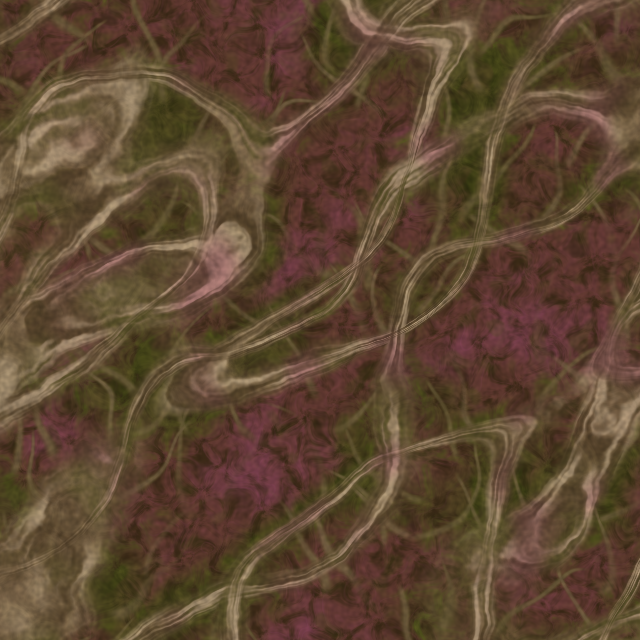
Give the GLSL for this texture, as a three.js fragment shader.

```glsl
#define GRAIN_SCALE 34.0
#define ROOT_WIDTH 0.125
#define TENDRIL_CELLS 6.5
#define TENDRIL_WIDTH 0.034
#define MAROON vec3(0.37, 0.215, 0.185)
#define PINK vec3(0.50, 0.25, 0.34)
#define DARK vec3(0.225, 0.155, 0.085)
#define GREEN vec3(0.225, 0.25, 0.07)
#define OLIVE vec3(0.35, 0.32, 0.16)
#define BARK vec3(0.35, 0.275, 0.175)
#define TAN vec3(0.50, 0.415, 0.31)
#define LIGHT vec3(0.69, 0.61, 0.50)

varying vec2 vUv;

vec2 hash2(vec2 p) {
  vec3 a = fract(p.xyx * vec3(0.1031, 0.1030, 0.0973));
  a += dot(a, a.yzx + 33.33);
  return fract((a.xx + a.yz) * a.zy);
}

vec2 slope(vec2 cell) {
  return 2.0 * hash2(cell) - 1.0;
}

// Gradient noise, roughly -1 to 1
float noise(vec2 p) {
  vec2 i = floor(p);
  vec2 f = p - i;
  vec2 u = f * f * f * (f * (f * 6.0 - 15.0) + 10.0);
  vec2 e = vec2(1.0, 0.0);
  float low = mix(dot(slope(i), f), dot(slope(i + e), f - e), u.x);
  float high = mix(dot(slope(i + e.yx), f - e.yx), dot(slope(i + 1.0), f - 1.0), u.x);
  return 1.6 * mix(low, high, u.y);
}

float fbm(vec2 p) {
  float sum = 0.0;
  float gain = 0.6;
  for (int i = 0; i < 4; i++) {
    sum += gain * noise(p);
    p = mat2(1.6, 1.2, -1.2, 1.6) * p + 7.3;
    gain *= 0.55;
  }
  return sum;
}

// Coordinates along and across the diagonal growth
vec2 growthAxes(vec2 p) {
  return vec2(dot(p, vec2(0.75, 0.66)), dot(p, vec2(-0.66, 0.75)));
}

// Signed field whose zero lines are the root centres
float rootField(vec2 p, float seed) {
  vec2 bend = vec2(noise(p * 3.2 + seed), noise(p * 3.2 + seed + 31.7));
  vec2 q = growthAxes(p + 0.085 * bend);
  return noise(q * vec2(1.9, 4.3) + seed) + 0.055 * fbm(p * 11.0 + seed);
}

// Returns root body, fibre brightness and distance measure
vec3 rootLayer(vec2 p, float seed) {
  float field = rootField(p, seed);
  float width = ROOT_WIDTH * (1.0 + 0.5 * noise(p * 5.0 + seed));
  float body = 1.0 - smoothstep(0.25 * width, 1.45 * width, abs(field));
  float along = growthAxes(p).x;
  float fibre = noise(vec2(along * 9.0, field * 17.0 + seed));
  fibre += 0.6 * noise(vec2(along * 19.0 + seed, field * 44.0));
  return vec3(body, fibre, abs(field));
}

// Curved tapering strands: coverage and tone
vec2 tendrils(vec2 p, float seed) {
  vec2 q = p * TENDRIL_CELLS + seed;
  q += 0.13 * vec2(noise(q * 1.7), noise(q * 1.7 + 19.0));
  vec2 strand = vec2(0.0);
  for (int y = -1; y <= 1; y++) {
    for (int x = -1; x <= 1; x++) {
      vec2 cell = floor(q) + vec2(float(x), float(y));
      vec2 place = hash2(cell + 3.1);
      vec2 form = hash2(cell + 57.4);
      vec2 d = q - cell - 0.2 - 0.6 * place;
      float angle = 1.45 + 2.0 * (form.x - 0.5);
      vec2 axis = vec2(cos(angle), sin(angle));
      float t = dot(d, axis);
      float reach = 0.4 + 0.35 * form.y;
      float bow = 1.5 * (place.x - 0.5);
      float side = dot(d, vec2(-axis.y, axis.x)) - bow * t * t;
      float taper = clamp(0.5 + 0.5 * t / reach, 0.0, 1.0);
      float width = TENDRIL_WIDTH * mix(1.5, 0.45, taper);
      float line = 1.0 - smoothstep(0.2 * width, 1.7 * width, abs(side));
      line *= 1.0 - smoothstep(0.75 * reach, reach, abs(t));
      strand = max(strand, line * vec2(1.0, 0.5 + 0.5 * place.y));
    }
  }
  return strand;
}

void main() {
  vec2 p = vUv;
  vec3 rootA = rootLayer(p, 4.7);
  vec3 rootB = rootLayer(p, 23.9);
  float body = max(rootA.x, rootB.x);
  float fibre = mix(rootA.y, rootB.y, smoothstep(-0.3, 0.3, rootB.x - rootA.x));
  float near = 1.0 - smoothstep(0.08, 0.42, min(rootA.z, rootB.z));

  // Mossy ground with curled grain
  vec2 curl = vec2(noise(p * 24.0), noise(p * 24.0 + 41.0));
  float grain = fbm(p * GRAIN_SCALE + 0.8 * curl);
  float threads = 1.0 - smoothstep(0.0, 0.16, abs(noise(p * 27.0 + curl)));
  float patches = fbm(p * 5.5 + 12.0);
  vec3 color = mix(DARK, MAROON, smoothstep(-0.5, 0.22, grain));
  float bloom = smoothstep(0.0, 0.65, patches + 0.3 * grain);
  color = mix(color, PINK, 0.6 * bloom + 0.14 * threads);
  float mossy = near * smoothstep(-0.25, 0.4, noise(p * 6.0 + 70.0) + 0.6 * grain);
  mossy += 0.3 * smoothstep(0.1, 0.5, noise(p * 29.0 + 9.0));
  vec3 moss = GREEN * (1.0 + 0.5 * grain);
  color = mix(color, moss, 0.85 * clamp(mossy, 0.0, 1.0));

  // Fine strands reaching away from the roots
  vec2 strand = max(tendrils(p, 2.0), tendrils(p, 45.5));
  float visible = strand.x * (0.1 + 0.8 * near) * (1.0 - 0.55 * body);
  color = mix(color, mix(OLIVE, TAN, 0.7 * strand.y), visible);

  // Fibrous roots with pale ridges and rosy stains
  float ridge = body * body;
  vec3 bark = mix(BARK, OLIVE, smoothstep(-0.2, 0.4, noise(p * 9.0 + 5.0)));
  bark = mix(bark, TAN, ridge * smoothstep(-0.65, 0.55, fibre + 0.2 * grain));
  float shine = ridge * smoothstep(0.0, 0.75, fibre + 0.7 * noise(p * 7.0 + 33.0));
  bark = mix(bark, LIGHT, 0.6 * shine);
  float stain = smoothstep(0.0, 0.5, noise(p * 8.0 + 80.0));
  bark = mix(bark, PINK * (0.9 + 0.35 * shine), 0.4 * stain);
  bark *= 1.0 + 0.13 * grain + 0.12 * fibre;
  color = mix(color, bark, 0.92 * body);

  // Overall fine speckle
  color *= 1.0 + 0.13 * noise(p * 120.0);
  gl_FragColor = vec4(color, 1.0);
}
```
